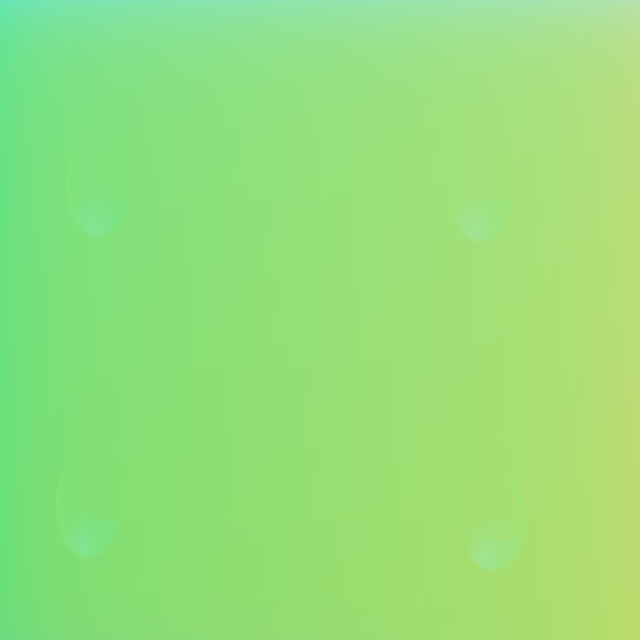
Give the GLSL for this background, as a Shadertoy shader.

```glsl
// Soft green gradient with a cool top edge and four faint oval droplets.

// Smooth wash: green at left, lime at right, mint along the top.
vec3 backdrop(vec2 uv) {
    float x = uv.x, y = uv.y;
    vec3 color = mix(vec3(0.485, 0.87, 0.435), vec3(0.695, 0.87, 0.42), x);
    color += vec3(-0.01, 0.015, 0.07) * y;

    // Edge glows
    float left = exp(-x / 0.06);
    float right = exp(-(1.0 - x) / 0.07);
    float top = exp(-(1.0 - y) / 0.06);
    float bottom = exp(-y / 0.05);
    color += vec3(-0.075, 0.005, 0.025) * left;
    color += vec3(0.05, -0.015, 0.01) * right;
    color += vec3(-0.01, 0.01, 0.19) * top;
    color += vec3(0.0, -0.015, 0.04) * bottom * (1.0 - x);
    return color;
}

// Droplet centre; side is 0 left or 1 right, row is 0 bottom or 1 top.
vec2 dropCenter(float side, float row) {
    return vec2(0.138 + 0.632 * side + row * (0.016 - 0.035 * side),
                0.210 - 0.020 * side + row * (0.501 + 0.012 * side));
}

// Nearly clear oval with an outer rim, coarse lower tint and a pale foot.
vec3 addDrop(vec3 color, vec2 uv, float side, float row) {
    vec2 radii = vec2(0.051, 0.081);
    vec2 center = dropCenter(side, row);
    vec2 p = (uv - center) / radii;
    float r = length(p);
    float inside = 1.0 - smoothstep(0.94, 1.06, r);
    float outward = mix(-1.0, 1.0, side) * p.x;

    // Rim on the side nearer the canvas edge
    float rim = inside * smoothstep(0.65, 1.0, r) * smoothstep(0.1, 0.9, outward);
    color = mix(color, vec3(0.52 + 0.08 * side, 0.91, 0.45), 0.5 * rim);

    // Stepped refraction in the lower half
    vec2 cell = (floor(uv * 32.0) + 0.5) / 32.0;
    vec2 q = (cell - center) / radii;
    float tint = inside * smoothstep(0.0, 0.5, -q.y) * smoothstep(-0.6, 0.2, q.x);
    color = mix(color, vec3(0.46 + 0.13 * side, 0.90, 0.52), 0.5 * tint);

    // Pale light at the foot
    float foot = inside * exp(-3.5 * dot(p - vec2(-0.25, -0.85), p - vec2(-0.25, -0.85)));
    return mix(color, vec3(0.52 + 0.11 * side, 0.90, 0.60), 0.7 * foot);
}

void mainImage(out vec4 fragColor, in vec2 fragCoord) {
    vec2 uv = fragCoord / iResolution.xy;
    vec3 color = backdrop(uv);
    for (int i = 0; i < 4; i++) {
        color = addDrop(color, uv, float(i % 2), float(i / 2));
    }
    fragColor = vec4(clamp(color, 0.0, 1.0), 1.0);
}
```
